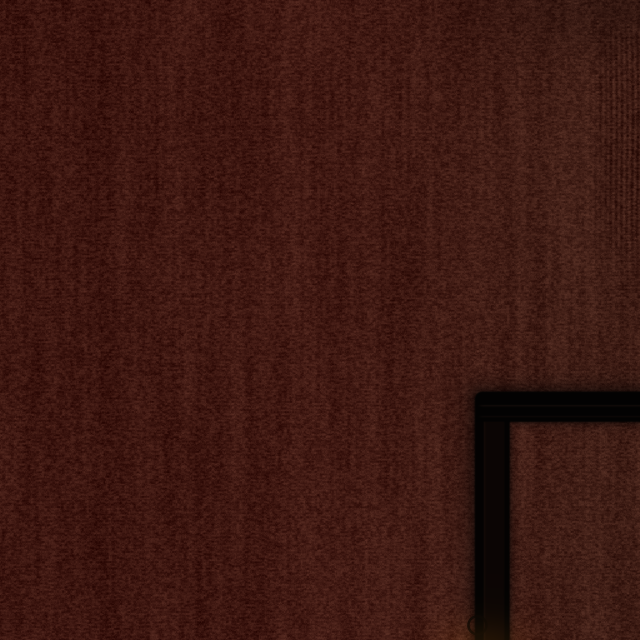
This texture is drawn by a Shadertoy shader. Its source:

```glsl
float hash(vec2 p) {
    vec3 q = fract(vec3(p.xyx) * 0.1031);
    q += dot(q, q.yzx + 33.33);
    return fract((q.x + q.y) * q.z);
}

float noise(vec2 p) {
    vec2 cell = floor(p), f = fract(p);
    f = f * f * (3.0 - 2.0 * f);
    return mix(mix(hash(cell), hash(cell + vec2(1, 0)), f.x),
               mix(hash(cell + vec2(0, 1)), hash(cell + vec2(1, 1)), f.x), f.y);
}

float roundBox(vec2 p, vec2 halfSize, float radius) {
    vec2 d = abs(p) - halfSize + radius;
    return length(max(d, 0.0)) + min(max(d.x, d.y), 0.0) - radius;
}

float line(float x, float center, float width) {
    float d = (x - center) / width;
    return exp(-d * d);
}

// Woven cloth: fine threads, long vertical streaks and broad uneven wear
vec3 cloth(vec2 uv) {
    vec2 warped = uv + 0.003 * vec2(noise(uv * 9.0), noise(uv * 7.0 + 40.0));
    float grain = noise(warped * vec2(230, 310)) - 0.5;
    float fine = hash(floor(uv * 512.0)) - 0.5;
    float streak = noise(warped * vec2(150, 7)) - 0.5;
    float band = noise(uv * vec2(38, 3) + 17.0) - 0.5;
    float wear = noise(uv * vec2(5, 4) + 5.0) - 0.5;
    float weave = sin(warped.y * 1150.0 + 5.0 * noise(warped * vec2(130, 12)));

    float tone = 0.46 + 0.62 * grain + 0.32 * fine + 0.26 * streak;
    tone += 0.22 * band + 0.14 * wear + 0.07 * weave;
    tone += 0.10 * smoothstep(0.1, 0.9, uv.x) - 0.08 * smoothstep(0.25, 0.0, uv.x);

    // Raised ridges near the upper right edge
    float ridgeArea = smoothstep(0.90, 0.98, uv.x)
        * smoothstep(0.52, 0.70, uv.y) * smoothstep(1.0, 0.88, uv.y);
    float ridge = sin(uv.x * 760.0 + 3.0 * noise(uv * vec2(10, 6)));
    tone += ridgeArea * (0.25 * ridge - 0.08);

    vec3 color = mix(vec3(0.17, 0.035, 0.02), vec3(0.325, 0.155, 0.12), tone);
    color += vec3(-0.012, 0.012, 0.007) * smoothstep(0.45, 1.0, uv.x);
    color *= 1.0 - 0.15 * smoothstep(0.86, 1.0, uv.y) * smoothstep(0.6, 1.0, uv.x);
    return max(color, 0.0);
}

// Dark profile with faint lines along both bars
vec3 frameColor(vec2 uv) {
    float topBar = smoothstep(0.339, 0.343, uv.y);
    float along = smoothstep(0.745, 0.757, uv.x);
    float lines = line(uv.y, 0.366, 0.0015) + 0.6 * line(uv.y, 0.349, 0.0015);
    float core = smoothstep(0.754, 0.758, uv.x) * smoothstep(0.790, 0.786, uv.x);
    vec3 horizontal = vec3(0.012, 0.009, 0.008) + vec3(0.05, 0.027, 0.02) * lines * along;
    vec3 vertical = mix(vec3(0.014, 0.009, 0.008), vec3(0.045, 0.021, 0.014), core);
    vertical += vec3(0.025, 0.014, 0.009) * line(uv.x, 0.757, 0.0015);
    return mix(vertical, horizontal, topBar);
}

void mainImage(out vec4 fragColor, in vec2 fragCoord) {
    vec2 uv = fragCoord / iResolution.xy;
    float edge = 1.2 / iResolution.y;

    // Frame corner runs off the right and lower sides
    float outer = roundBox(uv - vec2(1.242, -0.112), vec2(0.5), 0.012);
    float inner = roundBox(uv - vec2(1.296, -0.159), vec2(0.5), 0.003);
    float frame = max(outer, -inner);

    // Contact shadow, tighter inside the opening
    vec3 color = cloth(uv);
    float spread = inner < 0.0 ? 0.006 : 0.014;
    color *= 1.0 - 0.55 * exp(-max(frame, 0.0) / spread);
    color = mix(color, frameColor(uv), smoothstep(edge, -edge, frame));

    // Small dark ring beside the lower end of the post
    float ring = abs(length(uv - vec2(0.746, 0.023)) - 0.014);
    color = mix(color, vec3(0.025, 0.014, 0.008), 0.8 * smoothstep(0.003, 0.001, ring));

    // Amber glow at the bottom
    vec2 g = (uv - vec2(0.755, -0.015)) / vec2(0.07, 0.045);
    color += vec3(0.10, 0.06, 0.008) * exp(-dot(g, g));

    fragColor = vec4(color, 1.0);
}
```
